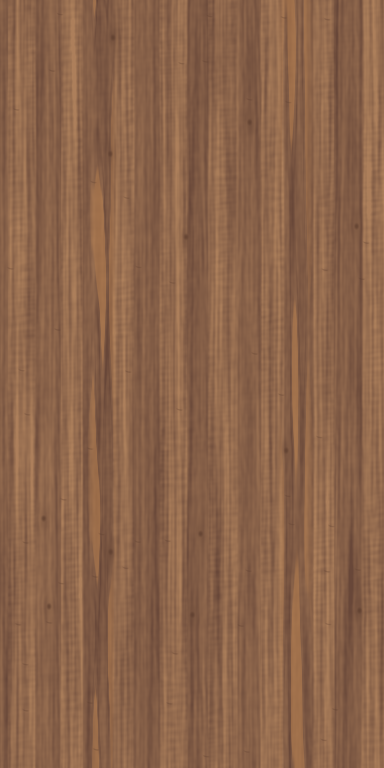
Write a WebGL 2 fragment shader that draws this texture.

```glsl
#version 300 es
precision highp float;

uniform vec2 u_resolution;
out vec4 fragColor;

#define PLANKS 15.3
#define MID_BROWN vec3(0.548, 0.394, 0.292)
#define TONE_STEP vec3(0.112, 0.092, 0.056)
#define SAP_AMBER vec3(0.675, 0.475, 0.310)
#define KNOT_BROWN vec3(0.36, 0.24, 0.18)
#define PLANK_CONTRAST 0.60
#define GRAIN_CONTRAST 0.80
#define PORE_CONTRAST 0.85
#define RIPPLE_CONTRAST 0.42
#define RING_CONTRAST 0.15
#define KNOT_CELLS vec2(5.0, 4.0)
#define FLECK_CELLS vec2(10.0, 9.0)

float hash(vec2 p) {
    vec3 q = fract(p.xyx * 0.1031);
    q += dot(q, q.yzx + 33.33);
    return fract((q.x + q.y) * q.z);
}

float cornerSlope(vec2 cell, vec2 offset) {
    float angle = 6.2832 * hash(cell);
    return dot(vec2(cos(angle), sin(angle)), offset);
}

float gradientNoise(vec2 p) {
    vec2 i = floor(p), f = p - i;
    vec2 w = f * f * f * (f * (f * 6.0 - 15.0) + 10.0);
    vec2 e = vec2(1.0, 0.0);
    float low = mix(cornerSlope(i, f), cornerSlope(i + e, f - e), w.x);
    float high = mix(cornerSlope(i + e.yx, f - e.yx), cornerSlope(i + 1.0, f - 1.0), w.x);
    return mix(low, high, w.y);
}

// Light and dark planks alternate
float lightness(float id) {
    return 1.0 - mod(id, 2.0);
}

// Tone of one plank: base shade, sideways slope, arched rings and cross ripple
float plankTone(float id, float across, vec2 p) {
    float pale = lightness(id);
    float shade = pale - 0.5 + 0.55 * (hash(vec2(id + 30.0, 3.0)) - 0.5);
    float slope = (hash(vec2(id + 30.0, 8.0)) - 0.5) * (across - 0.5);
    float u = across - 0.2 - 0.6 * hash(vec2(id + 30.0, 14.0));
    float phase = 5.0 * u * u + 1.6 * p.y + 0.8 * gradientNoise(p * vec2(14.0, 2.0) + id);
    float rings = sin(6.2832 * phase) * smoothstep(0.3, 0.7, hash(vec2(id + 30.0, 21.0)));
    float ripple = gradientNoise(vec2(p.x * 22.0 + id * 7.0, p.y * 95.0 - 0.5 * across));
    ripple *= (0.3 + 0.7 * pale) * (0.7 + gradientNoise(vec2(p.x * 25.0, p.y * 3.0)));
    return PLANK_CONTRAST * (shade + 0.7 * slope) + RING_CONTRAST * rings + RIPPLE_CONTRAST * ripple;
}

// Offset from a jittered mark in this cell; z is 1 where the mark exists
vec3 scatteredMark(vec2 p, vec2 cells, float chance, float seed) {
    vec2 cell = floor(p * cells);
    vec2 jitter = vec2(hash(cell + seed), hash(cell + seed + 41.0));
    vec2 offset = p - (cell + 0.25 + 0.5 * jitter) / cells;
    return vec3(offset, step(hash(cell + seed + 83.0), chance));
}

void main() {
    vec2 p = gl_FragCoord.xy / u_resolution.x;
    float pixel = 1.0 / u_resolution.x;

    // Knots push the grain aside
    vec3 knot = scatteredMark(p, KNOT_CELLS, 0.25, 5.0);
    vec2 reach = knot.xy * vec2(70.0, 32.0);
    float halo = knot.z * exp(-dot(reach, reach));
    vec2 g = p;
    g.x -= 0.35 * knot.x * halo;
    g.x += 0.003 * gradientNoise(p * vec2(5.0, 1.8));

    // Planks of uneven width, blended at the joints
    float s = p.x * PLANKS - 0.44 + 0.1 * sin(p.x * 37.0) + 0.03 * gradientNoise(vec2(p.x * 9.0, p.y * 1.5));
    float id = floor(s), across = s - id;
    float joint = smoothstep(0.9, 1.0, across);
    float tone = mix(plankTone(id, across, g), plankTone(id + 1.0, across - 1.0, g), joint);
    float pale = mix(lightness(id), lightness(id + 1.0), joint);

    // Long bands, grain lines and short pores; pale planks are the more lined
    float lined = 0.65 + 0.5 * pale;
    tone += 0.6 * gradientNoise(g * vec2(27.0, 0.7) + 11.0);
    tone += lined * GRAIN_CONTRAST * gradientNoise(g * vec2(76.0, 1.0) + 37.0);
    tone += lined * PORE_CONTRAST * gradientNoise(g * vec2(125.0, 3.0) + 59.0);
    tone += 0.35 * gradientNoise(g * vec2(120.0, 28.0) + 23.0);
    float heart = gradientNoise(g * vec2(23.0, 1.1) + 71.0);
    tone -= 0.45 * smoothstep(0.2, 0.45, heart);

    // Pointed sapwood streaks with dark rims in two zones
    float sap = 0.0, rim = 0.0;
    for (int i = 0; i < 2; i++) {
        float k = float(i);
        float away = (g.x - 0.265 - 0.505 * k) / (0.03 + 0.006 * k);
        float zone = exp(-away * away * away * away);
        float streak = gradientNoise(g * vec2(42.0 - 8.0 * k, 1.9 - 0.7 * k) + 91.0 + 13.0 * k);
        streak += 0.06 * gradientNoise(g * vec2(95.0, 5.0)) + 0.1 * k;
        sap += zone * smoothstep(0.08, 0.15, streak);
        rim += zone * smoothstep(0.1, 0.0, abs(streak + 0.05));
    }
    tone -= 0.4 * rim;

    vec3 colour = MID_BROWN + TONE_STEP * clamp(tone, -1.25, 1.15);
    vec3 sapColour = SAP_AMBER + 0.35 * TONE_STEP * tone;
    colour = mix(colour, sapColour, 0.8 * clamp(sap, 0.0, 1.0));

    // Knot hearts with a soft halo
    float knotRadius = length(knot.xy * vec2(1.0, 0.75));
    float core = knot.z * smoothstep(0.006 + pixel, 0.001, knotRadius);
    colour = mix(colour, KNOT_BROWN, 0.55 * core + 0.2 * halo);

    // Small curved cross flecks
    vec3 fleck = scatteredMark(p, FLECK_CELLS, 0.25, 17.0);
    float bend = fleck.y - 22.0 * fleck.x * fleck.x + 0.2 * fleck.x;
    float dash = smoothstep(0.001 + pixel, 0.0, abs(bend)) * smoothstep(0.011, 0.003, abs(fleck.x));
    colour = mix(colour, KNOT_BROWN, 0.3 * fleck.z * dash);

    fragColor = vec4(colour, 1.0);
}
```
